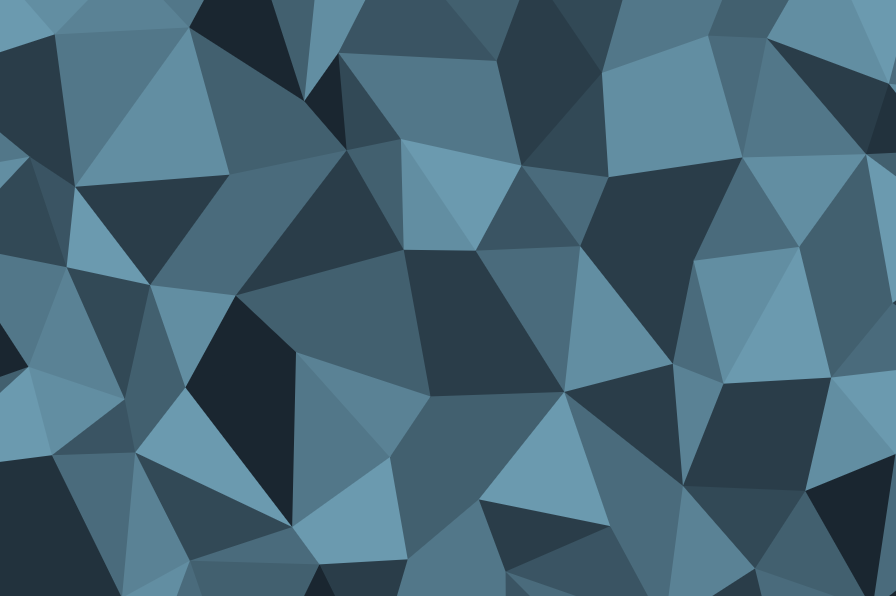
Give the GLSL for this background, as a Shadertoy shader.

```glsl
const float ROWS = 5.6;     // mesh rows over the canvas height
const float JITTER = 0.72;  // spread of each vertex within its cell
const vec3 DARK = vec3(0.100, 0.150, 0.188);
const vec3 LIGHT = vec3(0.418, 0.602, 0.685);
// Cumulative area shares of the tones, dark to light
const float SHARES[10] = float[](0.08, 0.11, 0.24, 0.28, 0.36, 0.47, 0.60, 0.72, 0.80, 0.90);

vec2 hash22(vec2 p) {
    vec3 q = fract(p.xyx * vec3(0.1031, 0.1030, 0.0973));
    q += dot(q, q.yzx + 33.33);
    return fract((q.xx + q.yz) * q.zy);
}

float cross2(vec2 a, vec2 b) {
    return a.x * b.y - a.y * b.x;
}

// Jittered vertex of a lattice whose odd rows are staggered
vec2 meshVertex(vec2 cell) {
    vec2 stagger = vec2(0.5 * mod(cell.y, 2.0), 0.0);
    return cell + stagger + JITTER * (hash22(cell + 71.0) - 0.5);
}

// True when the diagonal a-c is the Delaunay split of quad a, b, c, d
bool splitsAlongAC(vec2 a, vec2 b, vec2 c, vec2 d) {
    float sinB = cross2(c - b, a - b), cosB = dot(c - b, a - b);
    float sinD = cross2(a - d, c - d), cosD = dot(a - d, c - d);
    return sinB * cosD + cosB * sinD >= 0.0;
}

// Signed distance to the line a-b, positive on its left
float leftOf(vec2 p, vec2 a, vec2 b) {
    return cross2(b - a, p - a) / length(b - a);
}

float triangleCoverage(vec2 p, vec2 a, vec2 b, vec2 c, float pixel) {
    float inside = min(leftOf(p, a, b), min(leftOf(p, b, c), leftOf(p, c, a)));
    return clamp(0.5 + inside / pixel, 0.0, 1.0);
}

// Evenly spread flat tone for one half of a cell
vec3 facetColor(vec2 cell, float side) {
    float spread = dot(cell, vec2(0.618, 0.2876)) + 0.45 * side;
    float pick = fract(spread + 0.3 * hash22(cell + 19.0 + 37.0 * side).x);
    float tone = 0.0;
    for (int i = 0; i < 10; i++) tone += 0.1 * step(SHARES[i], pick);
    return mix(DARK, LIGHT, tone);
}

void mainImage(out vec4 fragColor, in vec2 fragCoord) {
    float pixel = ROWS / iResolution.y;
    vec2 p = fragCoord * pixel;
    vec2 home = floor(p);
    vec4 sum = vec4(0.0);

    // Blend the facets of nearby cells by their coverage
    for (int y = -1; y <= 1; y++) {
        for (int x = -1; x <= 1; x++) {
            vec2 cell = home + vec2(x, y);
            vec2 a = meshVertex(cell);
            vec2 b = meshVertex(cell + vec2(1.0, 0.0));
            vec2 c = meshVertex(cell + vec2(1.0, 1.0));
            vec2 d = meshVertex(cell + vec2(0.0, 1.0));
            bool alongAC = splitsAlongAC(a, b, c, d);

            float first = triangleCoverage(p, a, b, alongAC ? c : d, pixel);
            float second = triangleCoverage(p, alongAC ? a : b, c, d, pixel);
            sum += first * vec4(facetColor(cell, 0.0), 1.0);
            sum += second * vec4(facetColor(cell, 1.0), 1.0);
        }
    }
    fragColor = vec4(sum.rgb / max(sum.a, 1e-4), 1.0);
}
```
